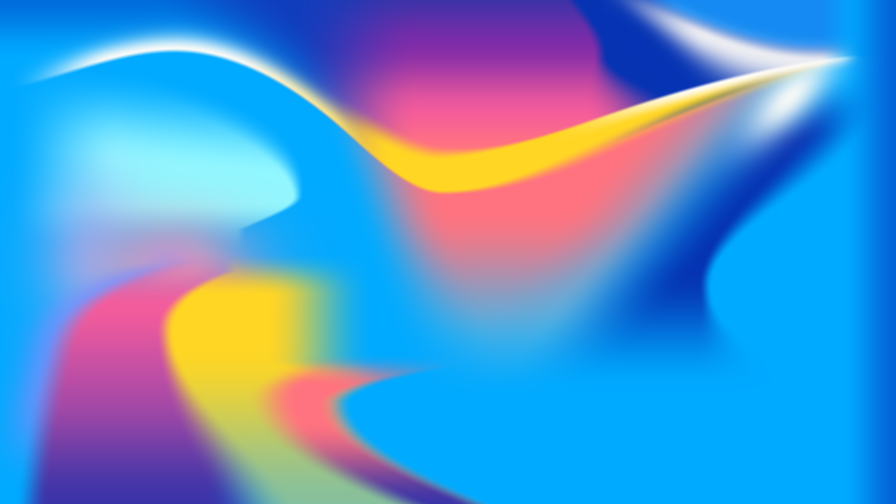
Give the GLSL for this background, as a WebGL 2 fragment shader.

```glsl
#version 300 es
precision highp float;
// Flowing gradient: a bright ribbon parts a violet sky from soft petals and
// swirls. Each layer is a colour masked by smooth ramps around cubic curves,
// laid out on a 16 x 9 grid that spans the canvas.
uniform vec2 u_resolution;
out vec4 fragColor;

const vec3 AZURE = vec3(0, .665, 1);
const vec3 NAVY = vec3(.02, .2, .7);
const vec3 YELLOW = vec3(1, .84, .14);
const vec3 CORAL = vec3(1, .45, .5);
const vec3 PINK = vec3(.96, .36, .61);
const vec3 VIOLET = vec3(.5, .17, .66);
const vec3 INDIGO = vec3(.22, .2, .66);
const vec3 WHITE = vec3(1, .99, .97);

// Ribbon knots: position, height, slope.
const vec3 START = vec3(0, 7.38, .2);
const vec3 CREST = vec3(3.12, 8.09, 0);
const vec3 FALL = vec3(6.04, 6.77, -.85);
const vec3 DIP = vec3(7.92, 5.56, 0);
const vec3 RISE = vec3(10.83, 6.4, .45);
const vec3 TIP = vec3(15.3, 7.98, .2);

// Smooth ramp from 0 at a to 1 at b; a may exceed b.
float ramp(float a, float b, float x) {
  float t = clamp((x - a) / (b - a), 0., 1.);
  return t * t * (3. - 2. * t);
}

// Soft step across zero.
float side(float d, float soft) { return ramp(-soft, soft, d); }

// Bell falloff.
float bell(float d, float r) { return exp(-d * d / (r * r)); }

// Cubic curve between knots.
float bend(float x, vec3 a, vec3 b) {
  float h = b.x - a.x, t = clamp((x - a.x) / h, 0., 1.);
  return mix(a.y, b.y, ramp(0., 1., t)) + h * t * (1. - t) * (a.z * (1. - t) - b.z * t);
}

float path(float x, vec3 a, vec3 b, vec3 c) {
  return x < b.x ? bend(x, a, b) : bend(x, b, c);
}

// Elliptical glow.
float glow(vec2 d, vec2 r) { return bell(d.x, r.x) * bell(d.y, r.y); }

// Violet sky and white beam.
vec3 sky(vec2 p) {
  vec3 col = mix(AZURE, vec3(0, .42, .86), ramp(7.9, 9.1, p.y));
  col = mix(col, vec3(.06, .24, .74), ramp(3.2, 5.8, p.x + .9 * (p.y - 8.3)));
  vec3 warm = mix(CORAL, PINK, ramp(6.3, 7.1, p.y));
  warm = mix(warm, VIOLET, ramp(6.9, 8.3, p.y));
  warm = mix(warm, INDIGO, ramp(8.1, 9.2, p.y));
  float rim = path(p.y, vec3(6.8, 11.6, -.6), vec3(8, 10.72, 0), vec3(9, 10.2, -.8));
  col = mix(col, NAVY, ramp(9., 10.2, p.x));
  col = mix(col, warm, ramp(5.1, 7.5, p.x) * side(rim - p.x, mix(1.1, .14, ramp(6.8, 8., p.y))));
  float beam = p.y - bend(p.x, vec3(11, 9.1, -.5), TIP);
  col = mix(col, vec3(.08, .54, .95), ramp(0., .35, beam) * ramp(11., 12.2, p.x));
  float width = beam > 0. ? .22 : mix(.22, .6, ramp(11., 13.5, p.x));
  col = mix(col, WHITE, .92 * bell(beam, width) * ramp(10.6, 12.6, p.x));
  return mix(col, AZURE, ramp(14.6, 15.4, p.x));
}

// Cyan petal and lavender haze.
vec3 petal(vec3 col, vec2 p) {
  float rim = path(p.y, vec3(4.9, 4.3, 2), vec3(5.5, 5.32, 0), vec3(7.5, 3, -2.2));
  float mask = side(rim - p.x, mix(.1, .65, ramp(5.4, 7.2, p.y)));
  mask *= ramp(.1, 2.2, p.x) * ramp(4.5, 5.4, p.y) * ramp(8., 6.3, p.y + .1 * p.x);
  col = mix(col, vec3(.57, .97, 1), mask);
  col = mix(col, vec3(.62, .68, .96), .75 * glow(p - vec2(1.6, 4.4), vec2(.9, 1.4)));
  return mix(col, vec3(.95, .61, .7), .9 * glow(p - vec2(3.1, 4.3), vec2(1.4, .85)));
}

// Pink, yellow and coral folds.
vec3 swirl(vec3 col, vec2 p) {
  float outer = path(p.y, vec3(0, 8.5, -2.4), vec3(1.8, 5.95, 0), vec3(2.45, 8, 6));
  float upper = ramp(1.8, 2.6, p.y);
  float body = side(mix(outer, 5.7, upper) - p.x, mix(.35, 1., upper));

  float d = p.x - path(p.y, vec3(0, .45, .1), vec3(2.7, .95, .25), vec3(4.3, 3, 3));
  vec3 pink = mix(INDIGO, vec3(.72, .3, .65), ramp(-.2, 2.4, p.y));
  pink = mix(pink, PINK, ramp(1.9, 3.7, p.y));
  col = mix(col, vec3(.5, .55, .98), .75 * bell(d, .5) * ramp(.2, 2., p.y) * ramp(5., 3.8, p.y));
  col = mix(col, pink, side(d - .1, .3) * ramp(4.6, 3.5, p.y) * ramp(5.6, 3.6, p.x));

  d = p.x - path(p.y, vec3(0, 4.6, -.65), vec3(3.1, 2.95, 0), vec3(4.15, 4.1, 2.5));
  vec3 gold = mix(vec3(.52, .75, .62), YELLOW, ramp(-.2, 2.9, p.y));
  float mask = side(d, mix(.7, .16, ramp(0., 3., p.y)));
  col = mix(col, gold, mask * body * ramp(4.5, 3.7, p.y));

  d = p.x - path(p.y, vec3(0, 7.3, -2.4), vec3(1.9, 4.85, 0), vec3(2.6, 5.6, 1));
  mask = side(d, .45) * side(outer - p.x, .3) * ramp(2.7, 2.1, p.y);
  mask *= ramp(8.8, 5.8, p.x - 2. * ramp(1.4, .4, p.y));
  return mix(col, mix(INDIGO, CORAL, ramp(-.1, 1.5, p.y)), mask);
}

// Coral drape and navy fold.
vec3 drape(vec3 col, vec2 p) {
  float left = p.x - 9. + .35 * p.y, right = 6.9 + .85 * p.y - p.x;
  col = mix(col, vec3(.33, .69, .88), side(left, 1.) * side(right + .9, 1.) * ramp(1.8, 3.6, p.y));
  col = mix(col, CORAL, side(left, .8) * side(right, 1.2) * ramp(2.8, 5.3, p.y));
  float rim = path(p.y, vec3(2.2, 13.2, -.5), vec3(3.9, 12.6, 0), vec3(7.6, 15.2, -.3));
  float soft = .12 + .45 * ramp(4., 6.5, p.y) + .6 * ramp(3.7, 2.2, p.y);
  float fold = side(rim - p.x, soft) * side(p.x - 8.1 - .8 * p.y, 1.);
  col = mix(col, NAVY, fold * ramp(2., 4.2, p.y) * ramp(7.7, 6.4, p.y));
  vec2 q = p - vec2(14.1, 7.25);
  return mix(col, WHITE, .95 * glow(vec2(q.x + q.y, q.y - q.x), vec2(1.5, .57)));
}

// Pale crest turning into a yellow band with a white rim.
vec3 ribbon(vec3 col, float x, float rise) {
  float depth = path(x, vec3(6, .31, .3), vec3(7.9, .71, 0), vec3(15.3, .02, -.1)) - rise;
  vec3 pale = mix(WHITE, vec3(.96, .88, .5), ramp(4., 6.4, x));
  float crest = side(rise, .05) * bell(max(rise, 0.), .28);
  col = mix(col, pale, crest * ramp(.1, 2., x) * ramp(7.2, 5.9, x));
  float band = side(rise, mix(.05, .2, ramp(8., 11., x)));
  band *= side(depth, mix(.25, .04, ramp(6.2, 9.5, x)));
  float shine = max(ramp(.28, .02, depth) * ramp(9.8, 12.5, x), ramp(13., 15., x));
  return mix(col, mix(YELLOW, WHITE, shine), band * ramp(5.7, 7., x) * ramp(15.4, 15., x));
}

void main() {
  vec2 p = gl_FragCoord.xy / u_resolution * vec2(16, 9);
  float low = p.x < FALL.x ? path(p.x, START, CREST, FALL)
    : p.x < RISE.x ? path(p.x, FALL, DIP, RISE) : bend(p.x, RISE, TIP);
  float rise = p.y - low;
  vec3 col = drape(swirl(petal(AZURE, p), p), p);
  col = ribbon(mix(col, sky(p), side(rise, .06)), p.x, rise);
  // Shade the right border.
  col = mix(col, vec3(.02, .3, .8), .8 * ramp(15., 16.1, p.x));
  fragColor = vec4(col, 1);
}
```
